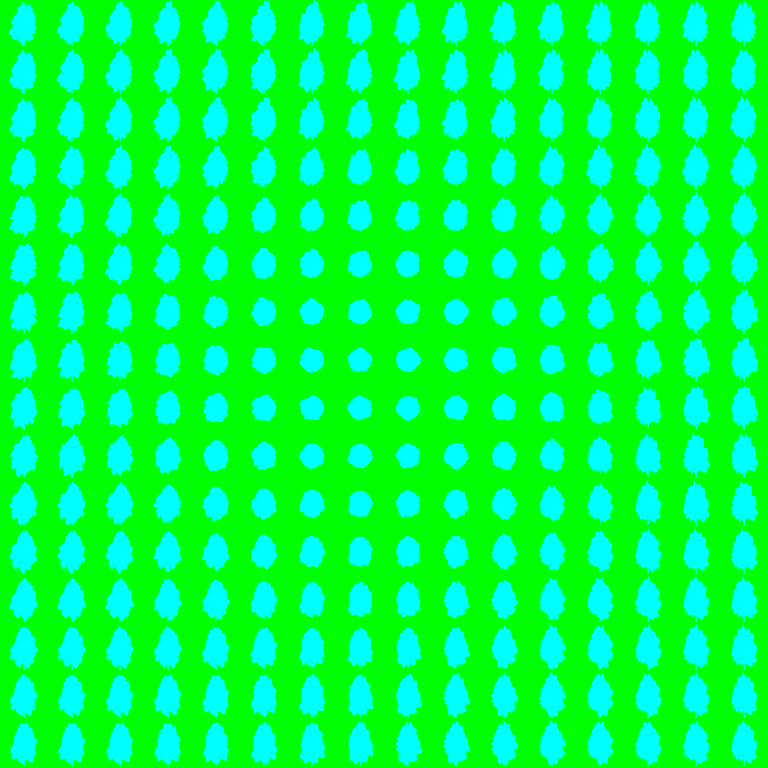
This pattern is drawn by a WebGL 1 fragment shader. Its source:

```glsl
precision highp float;

uniform vec2 u_resolution;

const float CELLS = 16.0;            // repeats across and down
const float TAU = 6.2831853;
const vec3 GROUND = vec3(0.0, 1.0, 0.0);
const vec3 LEAF = vec3(0.0, 1.0, 1.0);

// Lengths below are in cells
const float RADIUS = 0.245;          // half width of every shape
const float GROW_START = 1.0;        // distance where blobs begin to stretch
const float GROW_END = 7.0;          // distance where trees are full height
const float STRETCH = 1.68;          // height to width ratio of a full tree
const float TAPER = 0.30;            // narrowing towards the crown
const float LEAN = 0.12;             // sideways slant of the crown
const float LIFT = 0.03;             // raises the crown above its trunk
const float TRUNK_HALF_WIDTH = 0.018;
const float TRUNK_BOTTOM = -0.46;

const float LOBES = 5.0;
const float LOBE_DEPTH = 0.045;
const float LUMPS = 11.0;            // broad outline bumps per turn
const float LUMP_DEPTH = 0.12;
const float TEETH = 44.0;            // fine outline knots per turn
const float TEETH_BLOB = 0.12;
const float TEETH_TREE = 0.30;

float hash(float n) {
  n = fract(n * 0.1031 + 0.137);
  n *= n + 33.33;
  n *= n + n;
  return fract(n);
}

// Angular noise that wraps after one turn, in -0.5 to 0.5
float ringNoise(float turn, float knots, float seed) {
  float t = fract(turn) * knots;
  float k = floor(t);
  float a = hash(k + seed);
  float b = hash(mod(k + 1.0, knots) + seed);
  return mix(a, b, t - k) - 0.5;
}

// Ragged outline radius, relative to 1
float outline(float turn, float swirl, float growth) {
  float lobes = LOBE_DEPTH * cos(LOBES * TAU * (turn + swirl));
  float lumps = LUMP_DEPTH * ringNoise(turn + swirl, LUMPS, 7.0);
  float depth = mix(TEETH_BLOB, TEETH_TREE, growth);
  float teeth = depth * ringNoise(turn + swirl, TEETH, 61.0);
  return 1.0 + lobes * (1.0 - 0.6 * growth) + lumps + teeth;
}

// Crown with stretch, taper and lean
float crownDistance(vec2 p, float growth, float swirl, float lean) {
  p.y -= LIFT * growth;
  p.x -= lean * p.y;
  vec2 q = p / RADIUS;
  q.y /= mix(1.0, STRETCH, growth);
  q.x /= max(1.0 - TAPER * growth * q.y, 0.3);
  float turn = atan(q.x, q.y + 1e-5) / TAU;
  return (length(q) - outline(turn, swirl, growth)) * RADIUS;
}

float trunkDistance(vec2 p, float growth) {
  float bottom = mix(-0.15, TRUNK_BOTTOM, growth);
  return max(abs(p.x) - TRUNK_HALF_WIDTH, max(p.y, bottom - p.y));
}

void main() {
  vec2 grid = gl_FragCoord.xy / u_resolution * CELLS;
  vec2 p = fract(grid) - 0.5;
  vec2 fromCentre = floor(grid) + 0.5 - 0.5 * CELLS;

  // Shapes grow outwards and their outlines turn about the centre
  float reach = length(fromCentre);
  float growth = smoothstep(GROW_START, GROW_END, reach);
  float swirl = atan(fromCentre.y, fromCentre.x) / TAU + 0.012 * reach;
  float topLeft = dot(fromCentre / reach, vec2(-0.7071, 0.7071));
  float lean = LEAN * growth * max(topLeft, 0.0);

  float d = crownDistance(p, growth, swirl, lean);
  d = min(d, trunkDistance(p, growth));

  float pixel = CELLS / min(u_resolution.x, u_resolution.y);
  float cover = 1.0 - smoothstep(-0.6 * pixel, 0.6 * pixel, d);
  gl_FragColor = vec4(mix(GROUND, LEAF, cover), 1.0);
}
```
